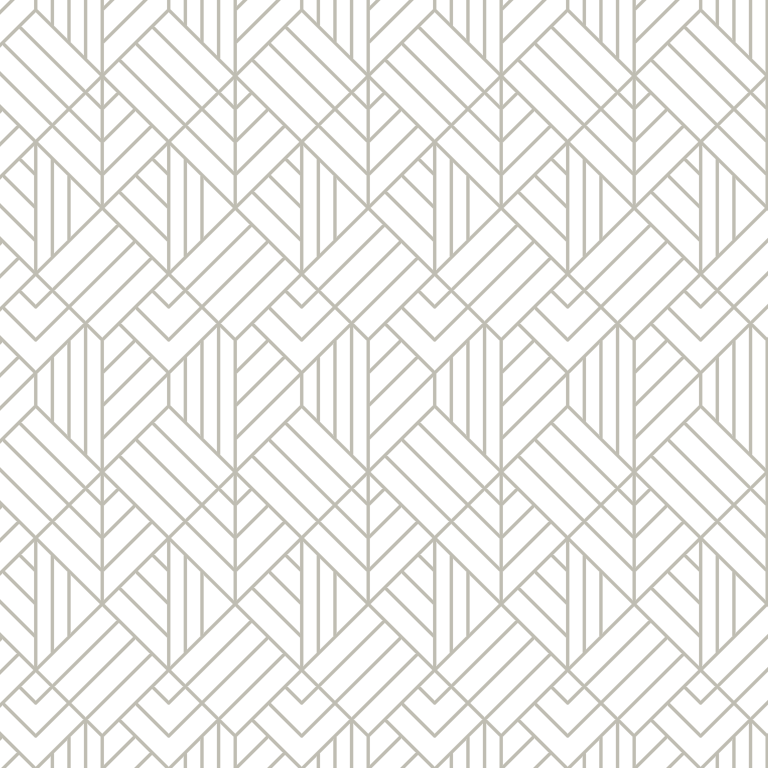
Give the GLSL for this pattern, as a WebGL 1 fragment shader.

```glsl
precision highp float;
// Geometric lattice of striped diamonds, chevrons and bevelled blocks in thin warm grey lines.

uniform vec2 u_resolution;

const vec2 CELL = vec2(8.0, 24.0);          // one repeat, in grid units
const vec2 REPEATS = vec2(5.775, 1.939);    // repeats across and down the canvas
const vec2 ORIGIN = vec2(6.15, 4.6);        // first lattice node from the top left
const float LINE_RADIUS = 0.102;
const vec3 PAPER = vec3(1.0);
const vec3 INK = vec3(0.75, 0.74, 0.70);

float wrapCentered(float v, float period) {
  return mod(v + 0.5 * period, period) - 0.5 * period;
}

// Distance to the segment a-b (a above b), repeated over every cell.
float stroke(vec2 p, vec2 a, vec2 b) {
  vec2 span = b - a;
  float slope = span.x / span.y;
  vec2 r = p - 0.5 * (a + b);
  r.y = wrapCentered(r.y, CELL.y);
  // Shear before wrapping so that strokes may be wider than a cell.
  float turns = floor((p.y - 0.5 * (a.y + b.y)) / CELL.y + 0.5);
  r.x = wrapCentered(r.x - slope * r.y, CELL.x) + slope * r.y;
  float t = clamp(dot(r, span) / dot(span, span), -0.5, 0.5);
  return length(r - span * t);
}

// Crossing diagonals and the vertical spines.
float frame(vec2 p) {
  float d = stroke(p, vec2(4.0, -4.0), vec2(24.0, 16.0));
  d = min(d, stroke(p, vec2(4.0, -4.0), vec2(-16.0, 16.0)));
  d = min(d, stroke(p, vec2(0.0, 16.0), vec2(0.0, 32.0)));
  d = min(d, stroke(p, vec2(4.0, 4.0), vec2(4.0, 12.0)));
  return min(d, stroke(p, vec2(4.0, 18.0), vec2(4.0, 20.0)));
}

// Striped diamonds whose lines run on into chevrons.
float diamondStripes(vec2 p, float k) {
  float d = stroke(p, vec2(4.0 - k, k - 4.0), vec2(8.0, 2.0 * k));
  d = min(d, stroke(p, vec2(k, k), vec2(0.0, 2.0 * k)));
  d = min(d, stroke(p, vec2(k, 8.0 + k), vec2(-4.0, 12.0 + 2.0 * k)));
  return min(d, stroke(p, vec2(4.0 - k, 12.0 + k), vec2(4.0, 12.0 + 2.0 * k)));
}

// Split diamond: slanted lines on the left, two uprights on the right.
float splitDiamond(vec2 p, float k) {
  float d = stroke(p, vec2(4.0 - k, 4.0 + k), vec2(4.0, 4.0 + 2.0 * k));
  if (k < 2.5) {
    d = min(d, stroke(p, vec2(4.0 + k, 4.0 + k), vec2(4.0 + k, 12.0 - k)));
  }
  return d;
}

// Bevelled block: slanted lines on one face, uprights on the other.
float bevelledBlock(vec2 p, float k) {
  float slanted = stroke(p, vec2(1.0 + k, 15.0 + k), vec2(0.0, 16.0 + 2.0 * k));
  float upright = stroke(p, vec2(4.0 + k, 18.0 - k), vec2(4.0 + k, 20.0 + k));
  return min(slanted, upright);
}

void main() {
  vec2 uv = gl_FragCoord.xy / u_resolution;
  vec2 gridSize = CELL * REPEATS;
  vec2 p = vec2(uv.x, 1.0 - uv.y) * gridSize - ORIGIN;

  float d = frame(p);
  for (int i = 1; i <= 3; i++) {
    float k = float(i);
    d = min(d, diamondStripes(p, k));
    d = min(d, splitDiamond(p, k));
    d = min(d, bevelledBlock(p, k));
  }

  float edge = 0.7 * gridSize.y / u_resolution.y;
  float ink = 1.0 - smoothstep(LINE_RADIUS - edge, LINE_RADIUS + edge, d);
  gl_FragColor = vec4(mix(PAPER, INK, ink), 1.0);
}
```
